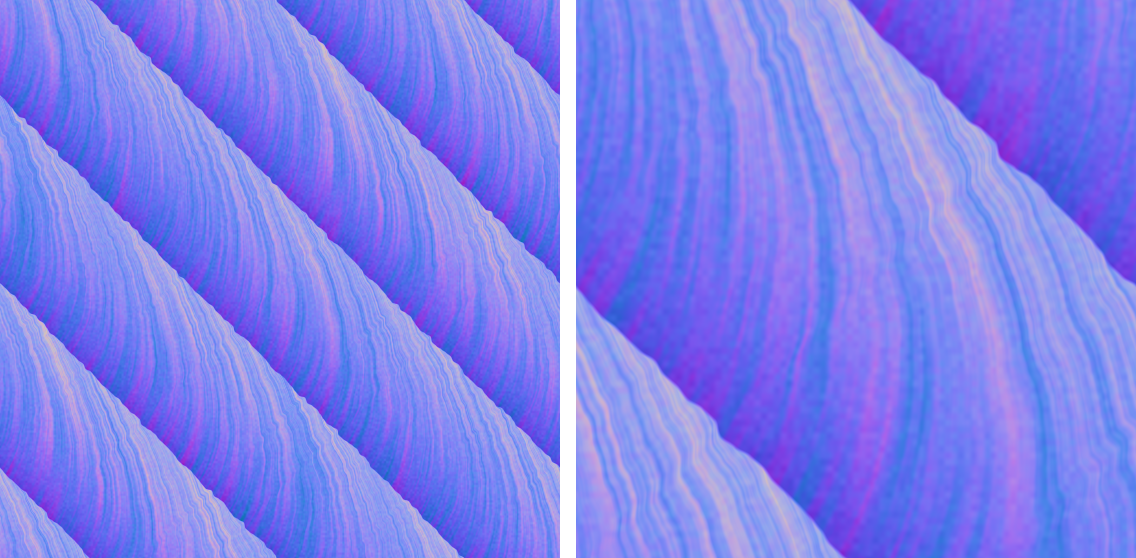
Left, the full canvas; right, a detail of the centre.
This texture map is drawn by a WebGL 2 fragment shader. Its source:

```glsl
#version 300 es
precision highp float;

uniform vec2 u_resolution;
out vec4 outColor;

const float STRANDS = 3.0;      // diagonal strands along each side
const float STRAND_SHIFT = 0.48;
const float FIBRE_DEPTH = 0.52;
const float GRAIN_DEPTH = 0.07;

float hash(vec3 cell) {
    uvec3 q = uvec3(ivec3(cell)) * uvec3(1597334673u, 3812015801u, 2798796415u);
    uint n = q.x ^ q.y ^ q.z;
    n = (n ^ (n >> 16)) * 2146121005u;
    n = (n ^ (n >> 15)) * 2221713035u;
    return float((n ^ (n >> 16)) >> 8) / 16777216.0;
}

// Signed value noise that wraps after "period" cells
float wrapNoise(vec2 p, vec2 period, float seed) {
    vec2 w = fract(p);
    vec2 lo = mod(floor(p), period);
    vec2 hi = mod(lo + 1.0, period);
    w = w * w * (3.0 - 2.0 * w);
    float bottom = mix(hash(vec3(lo, seed)), hash(vec3(hi.x, lo.y, seed)), w.x);
    float top = mix(hash(vec3(lo.x, hi.y, seed)), hash(vec3(hi, seed)), w.x);
    return 2.0 * mix(bottom, top, w.y) - 1.0;
}

// Fibre streaks: dense across, stretched along the strand profile
float streaks(float fibre, float t, float count, float stretch, float seed) {
    return wrapNoise(vec2(fibre * count, t * stretch), vec2(count, 64.0), seed);
}

// Sideways sweep of a fibre over the strand, and its slope
float sweep(float t) {
    return t * (0.25 + t * (0.5 + 0.517 * t)) / STRANDS;
}

float sweepSlope(float t) {
    return 0.25 + t * (1.0 + 1.55 * t);
}

// Surface tilt of one strand; t runs from its lower left to its upper right edge
vec2 strandTilt(float along, float t, float strand) {
    float seed = 10.0 * mod(strand, STRANDS) + 1.0;
    float fibre = along + sweep(t);
    fibre += 0.006 * streaks(fibre, t, 12.0, 3.0, seed);

    float relief = 0.18 * streaks(fibre, t, 17.0, 2.0, seed + 1.0);
    relief += 0.42 * streaks(fibre, t, 52.0, 1.5, seed + 2.0);
    relief += 0.50 * streaks(fibre, t, 98.0, 2.5, seed + 3.0);
    relief += mix(0.38, 0.22, t) * streaks(fibre, t, 190.0, 4.0, seed + 4.0);

    float slope = sweepSlope(t);
    vec2 across = normalize(vec2(slope + 1.0, slope - 1.0));
    vec2 roundness = vec2(mix(-0.32, 0.26, t), mix(-0.52, 0.30, pow(t, 0.6)));
    return roundness + FIBRE_DEPTH * relief * across;
}

vec3 tiltToColor(vec2 tilt) {
    float facing = sqrt(max(1.0 - dot(tilt, tilt), 0.0));
    return vec3(0.5 + 0.5 * tilt, 0.46 + 0.5 * facing);
}

void main() {
    vec2 uv = gl_FragCoord.xy / u_resolution;

    // Strand coordinates with a slightly ragged edge
    float along = uv.x - uv.y;
    float ragged = 0.012 * wrapNoise(vec2(along * 70.0, 0.0), vec2(70.0, 1.0), 51.0);
    float position = STRANDS * (uv.x + uv.y) - STRAND_SHIFT + ragged;
    float strand = floor(position);
    float t = position - strand;

    // Soft overlap between neighbouring strands
    float edge = max(0.012, 5.0 / min(u_resolution.x, u_resolution.y));
    vec2 under = strandTilt(along, t + 1.0, strand + STRANDS - 1.0);
    vec2 over = strandTilt(along, t, strand + STRANDS);
    vec2 tilt = mix(under, over, smoothstep(0.0, edge, t));

    // Fine surface grain
    vec2 grainCells = vec2(256.0);
    tilt += GRAIN_DEPTH * vec2(wrapNoise(uv * grainCells, grainCells, 61.0),
                               wrapNoise(uv * grainCells, grainCells, 62.0));

    outColor = vec4(tiltToColor(tilt), 1.0);
}
```
